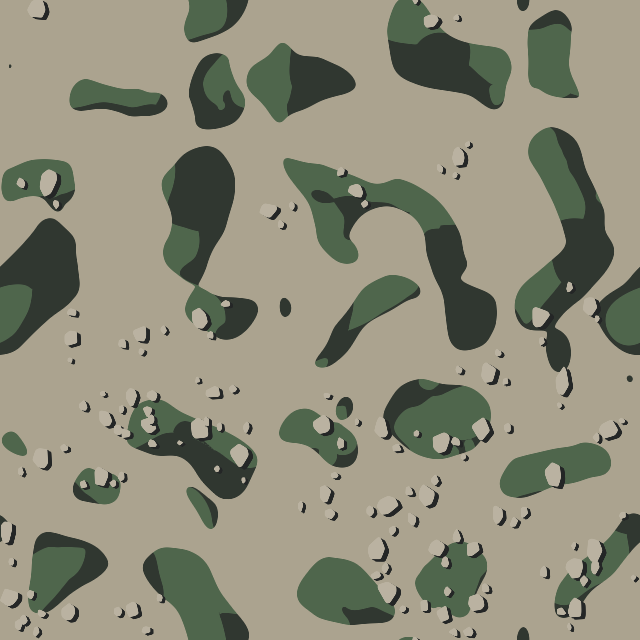
A Shadertoy shader for this pattern:

```glsl
float hash(vec2 p) {
    return fract(sin(dot(p, vec2(127.1, 311.7))) * 43758.5);
}

vec2 hash2(vec2 p) {
    return vec2(hash(p), hash(p + 53.7));
}

// Value noise that wraps after a whole number of repeats
float noise(vec2 uv, float repeats, float seed) {
    vec2 p = uv * repeats, i = floor(p), f = p - i;
    f = f * f * f * (f * (f * 6.0 - 15.0) + 10.0);
    vec2 a = mod(i, repeats) + seed, b = mod(i + 1.0, repeats) + seed;
    return mix(mix(hash(a), hash(vec2(b.x, a.y)), f.x),
               mix(hash(vec2(a.x, b.y)), hash(b), f.x), f.y);
}

vec2 warp(vec2 uv, float repeats, float seed) {
    return vec2(noise(uv, repeats, seed), noise(uv, repeats, seed + 19.3)) - 0.5;
}

// Smooth union of bent capsules and small dots, one of each per cell
float patchDistance(vec2 uv) {
    const float cells = 5.0;
    vec2 p = (uv + 0.07 * warp(uv, 8.0, 3.1) + 0.021 * warp(uv, 17.0, 7.7)) * cells;
    vec2 cell = floor(p);
    float sum = 0.0;
    for (int y = -1; y <= 1; y++)
    for (int x = -1; x <= 1; x++) {
        vec2 id = cell + vec2(x, y), key = mod(id, cells);
        vec2 size = hash2(key + 11.3);
        vec2 q = p - id - 0.5 - 0.5 * (hash2(key + 2.9) - 0.5);
        float angle = 6.2832 * hash(key + 31.7);
        q = mat2(cos(angle), sin(angle), -sin(angle), cos(angle)) * q;
        q.y += 2.0 * (hash(key + 41.9) - 0.5) * q.x * q.x;
        q.x -= clamp(q.x, -0.05 - 0.27 * size.x, 0.05 + 0.27 * size.x);
        sum += exp(-13.0 * (length(q) - 0.12 - 0.15 * size.y));

        vec2 dotOffset = p - id - hash2(key + 67.1);
        sum += exp(-13.0 * (length(dotOffset * vec2(1.0, 0.75)) - 0.1 * hash(key + 83.3)));
    }
    return -log(sum) / (13.0 * cells);
}

// Rounded irregular polygon of about unit radius
float stoneDistance(vec2 q, vec2 key) {
    float sum = 0.0;
    for (float k = 0.0; k < 7.0; k++) {
        vec2 h = hash2(key + k * 3.17);
        float a = 6.2832 * (k + 0.6 * h.x) / 7.0;
        sum += exp(14.0 * (dot(q, vec2(cos(a), sin(a))) - 0.75 - 0.45 * h.y));
    }
    return log(sum) / 14.0;
}

// Clustered stones, each large one with up to three small ones around it
void paintStones(inout vec3 color, vec2 uv, float pixel) {
    const float cells = 11.0;
    vec2 p = uv * cells, cell = floor(p);
    float edge = pixel * cells;
    for (int y = -1; y <= 1; y++)
    for (int x = -1; x <= 1; x++) {
        vec2 id = cell + vec2(x, y), key = mod(id, cells);
        float cluster = smoothstep(0.25, 0.75, noise(key / cells, 5.0, 23.9));
        if (hash(key + 5.3) > 0.12 + 0.72 * cluster) continue;
        vec2 center = id + 0.1 + 0.8 * hash2(key + 13.1);
        for (float k = 0.0; k < 4.0; k++) {
            vec2 seed = key + 17.3 * k;
            vec2 h = hash2(seed + 29.9);
            if (k > 0.0 && h.x > 0.7) continue;
            float radius = k > 0.0 ? 0.045 + 0.04 * h.y : 0.11 + 0.06 * h.y;
            float a = 2.0944 * (k + 0.8 * hash(seed + 61.7));
            float reach = k > 0.0 ? 0.24 + 0.3 * hash(seed + 71.3) : 0.0;
            vec2 q = p - center - reach * vec2(cos(a), sin(a));
            if (length(q) > 0.4) continue;
            float stretch = 0.9 + 0.4 * hash(seed + 91.1);
            vec2 squash = vec2(stretch, 1.0 / stretch) / radius;
            vec2 drop = vec2(0.035, -0.022) + radius * vec2(0.25, -0.13);
            float body = stoneDistance(q * squash, seed) * radius;
            float shade = stoneDistance((q - drop) * squash, seed) * radius;
            shade = min(shade, stoneDistance((q - 0.5 * drop) * squash, seed) * radius);
            color = mix(color, vec3(0.14, 0.15, 0.15), smoothstep(edge, -edge, shade));
            color = mix(color, vec3(0.73, 0.70, 0.63), smoothstep(edge, -edge, body));
        }
    }
}

void mainImage(out vec4 fragColor, in vec2 fragCoord) {
    vec2 uv = fragCoord / iResolution.xy;
    float pixel = 0.4 / iResolution.y;

    // Green patches on sand
    float d = patchDistance(uv);
    float green = clamp(0.5 - 1.6 * d / fwidth(d), 0.0, 1.0);

    // Dark parts favour the lower right flank of each patch
    float flank = (d - patchDistance(uv + vec2(-0.03, 0.03))) / 0.042;
    float tone = 0.6 * flank + 2.6 * (noise(uv, 10.0, 47.3) - 0.5) + 0.06;
    float dark = clamp(0.5 + 1.6 * tone / fwidth(tone), 0.0, 1.0);

    vec3 cloth = mix(vec3(0.31, 0.40, 0.30), vec3(0.19, 0.215, 0.19), dark);
    vec3 color = mix(vec3(0.67, 0.64, 0.56), cloth, green);
    paintStones(color, uv, pixel);
    fragColor = vec4(color, 1.0);
}
```
